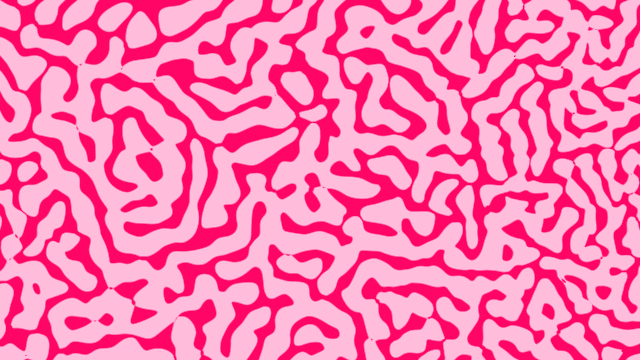
Give the GLSL for this pattern, as a WebGL 1 fragment shader.

```glsl
precision highp float;
// Winding two-tone labyrinth: pale bands parted by thin hot pink channels, finer to the right.

#define PERIOD 0.079       // band plus channel, in canvas heights
#define CROWDING 0.09      // how fast the bands shrink away from the focus
#define FOCUS vec2(0.58, 0.45)
#define CONNECTION 0.22    // higher joins more channels together
#define CHANNEL_LEVEL 0.54 // higher makes the channels thinner
#define WOBBLE 0.42        // unevenness of the edges, in periods
#define TURNING 2.0        // how far the main direction swings
#define SCATTER 1.3        // spread of directions around the main one
#define EDGE 0.0022        // half width of the edge ramp, in canvas heights
#define PALE vec3(1.0, 0.74, 0.86)
#define HOT vec3(1.0, 0.02, 0.40)

const float TAU = 6.2831853;

uniform vec2 u_resolution;

float hash(vec2 p) {
  return fract(sin(dot(p, vec2(127.1, 311.7))) * 43758.5453);
}

vec2 hash2(vec2 p) {
  return vec2(hash(p), hash(p + 37.3));
}

vec2 smoothNoise2(vec2 p) {
  vec2 i = floor(p);
  vec2 f = fract(p);
  f = f * f * (3.0 - 2.0 * f);
  vec2 low = mix(hash2(i), hash2(i + vec2(1.0, 0.0)), f.x);
  vec2 high = mix(hash2(i + vec2(0.0, 1.0)), hash2(i + 1.0), f.x);
  return mix(low, high, f.y) - 0.5;
}

vec2 complexMul(vec2 a, vec2 b) {
  return vec2(a.x * b.x - a.y * b.y, a.x * b.y + a.y * b.x);
}

// Sum of short wave packets whose directions swing from place to place.
// Returns the value in x and its gradient, divided by the wave number, in yz.
vec3 wavePackets(vec2 p) {
  vec2 cell = floor(p);
  vec3 sum = vec3(0.0);
  for (int j = -2; j <= 2; j++) {
    for (int i = -2; i <= 2; i++) {
      vec2 id = cell + vec2(float(i), float(j));
      vec2 d = p - id - hash2(id + 11.7);
      float t = max(0.0, 1.0 - dot(d, d) / 4.0);
      float angle = TAU * TURNING * smoothNoise2(id * 0.43).x
                  + SCATTER * (hash(id + 71.9) - 0.5);
      vec2 direction = vec2(cos(angle), sin(angle));
      float phase = TAU * (dot(d, direction) + hash(id + 53.1));
      float envelope = t * t;
      vec2 slope = -t * d * cos(phase) / TAU - envelope * sin(phase) * direction;
      sum += vec3(envelope * cos(phase), slope);
    }
  }
  return sum;
}

// Positive in the pale bands, negative in the channels
float labyrinth(vec2 p) {
  // Conformal stretch: bands keep their shape while their size changes
  vec2 q = (p + CROWDING * complexMul(complexMul(p, p), p)) / PERIOD;
  q += WOBBLE * smoothNoise2(q * 1.2 + 5.0);

  // Dividing by the local amplitude evens out the band widths;
  // the constant part of it clears specks where the waves cancel
  vec3 wave = wavePackets(q + 40.0);
  wave.x -= CONNECTION;
  return wave.x / length(vec4(wave, 0.22)) + CHANNEL_LEVEL;
}

void main() {
  vec2 p = gl_FragCoord.xy / u_resolution.y - FOCUS;

  // Distance to the edge from the level and its measured slope
  vec2 delta = vec2(0.0015, 0.0);
  float level = labyrinth(p);
  vec2 slope = vec2(labyrinth(p + delta.xy), labyrinth(p + delta.yx)) - level;
  float edgeDistance = level * delta.x / (length(slope) + 0.0001);

  float band = clamp(0.5 + 0.5 * edgeDistance / EDGE, 0.0, 1.0);
  gl_FragColor = vec4(mix(HOT, PALE, band), 1.0);
}
```
